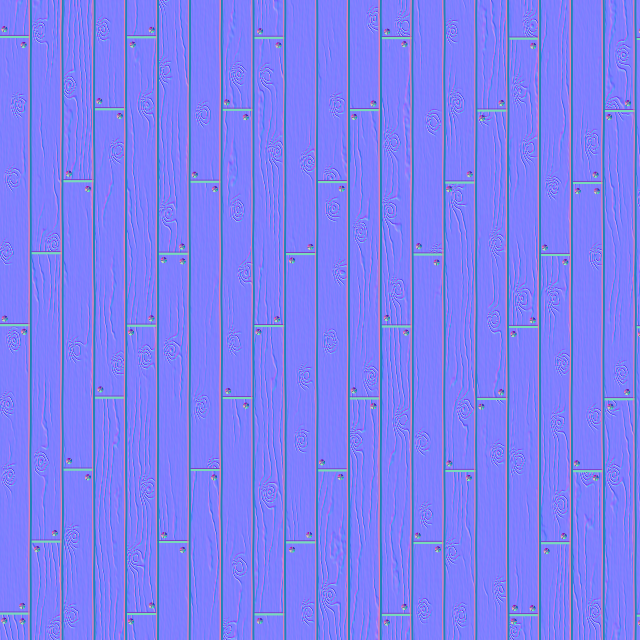
Write a Shadertoy shader that draws this texture map.

```glsl
// Tangent-space normal map of staggered vertical wood planks with knots and screws.

const float PLANK_WIDTH = 0.04974;  // fraction of the canvas
const float FIRST_SEAM = 0.0469;
const float BOARD_LENGTH = 9.057;   // in plank widths
const float STAGGER = 2.261;        // joint shift from plank to plank
const float FIRST_JOINT = 18.96;

float hash1(vec2 p) {
    vec3 a = fract(vec3(p.xyx) * 0.1031);
    a += dot(a, a.yzx + 33.33);
    return fract((a.x + a.y) * a.z);
}

vec2 gradientAt(vec2 cell) {
    float angle = 6.2832 * hash1(cell + 57.0);
    return vec2(cos(angle), sin(angle));
}

float gradientNoise(vec2 p) {
    vec2 i = floor(p), f = p - i;
    vec2 u = f * f * f * (f * (f * 6.0 - 15.0) + 10.0);
    vec2 e = vec2(0.0, 1.0);
    float low = mix(dot(gradientAt(i), f), dot(gradientAt(i + e.yx), f - e.yx), u.x);
    float high = mix(dot(gradientAt(i + e), f - e), dot(gradientAt(i + 1.0), f - 1.0), u.x);
    return mix(low, high, u.y);
}

// Soft bump at a random spot in some cells along the board.
float knotBump(vec2 q, float seed) {
    float y = q.y / 2.2 + seed;
    vec2 cell = vec2(floor(y), floor(seed * 91.0));
    vec2 center = vec2(mix(0.2, 0.8, hash1(cell)), mix(0.35, 0.65, hash1(cell + 7.0)));
    vec2 d = (vec2(q.x, fract(y) * 2.2) - center * vec2(1.0, 2.2)) / vec2(0.19, 0.31);
    d.x += 0.25 * gradientNoise(q * 4.0 + seed * 50.0);
    return step(hash1(cell + 19.0), 0.45) * exp(-dot(d, d));
}

// Height of the wood; q.x runs from 0 to 1 across the plank.
float woodHeight(vec2 q, float seed) {
    vec2 s = q + vec2(seed * 83.0, seed * 41.0);
    float knot = knotBump(q, seed);
    float rings = q.x * 5.0 + 3.6 * knot
        + 2.2 * gradientNoise(s * vec2(1.3, 0.28))
        + 0.5 * gradientNoise(s * vec2(4.0, 0.9))
        + 0.16 * gradientNoise(s * vec2(9.0, 5.0));
    float groove = 1.0 - smoothstep(0.0, 0.36, abs(fract(rings) - 0.5) * 2.0);
    float coarse = mix(-0.35, 0.3, fract(seed * 37.0));
    float patches = smoothstep(-0.15, 0.3, gradientNoise(s * vec2(2.2, 0.35)) + coarse);
    float strength = max(patches, smoothstep(0.06, 0.3, knot));
    float fibre = gradientNoise(s * vec2(15.0, 1.3)) + 0.5 * gradientNoise(s * vec2(22.0, 6.0));
    return 0.005 * fibre - 0.021 * groove * strength;
}

vec3 woodNormal(vec2 q, float seed) {
    vec2 e = vec2(0.018, 0.0);
    float dx = woodHeight(q + e.xy, seed) - woodHeight(q - e.xy, seed);
    float dy = woodHeight(q + e.yx, seed) - woodHeight(q - e.yx, seed);
    return normalize(vec3(-vec2(dx, dy) / (2.0 * e.x), 1.0));
}

// Antialiased coverage of a shape from its signed distance.
float coverage(float dist, float px) {
    return 1.0 - smoothstep(-0.5 * px, 0.5 * px, dist);
}

float stripe(float x, float center, float halfWidth, float px) {
    return coverage(abs(x - center) - halfWidth, px);
}

// Recessed screw head with a turned cross slot.
vec3 addScrew(vec3 n, vec2 d, float turn, float px) {
    const float radius = 0.095;
    float c = cos(turn), s = sin(turn);
    vec2 r = abs(mat2(c, -s, s, c) * d);
    float slot = stripe(min(r.x, r.y), 0.0, 0.014, px);
    vec3 dish = normalize(vec3(-d / radius * 1.5, 0.55));
    dish = mix(dish, vec3(-0.6 * dish.xy, 0.1), slot * 0.8);
    return mix(n, dish, coverage(length(d) - radius, px));
}

// Up to four screws around a joint, mostly on one diagonal.
vec3 addScrews(vec3 n, vec2 q, vec2 joint, float px) {
    float diagonal = step(0.5, hash1(joint + 3.0));
    for (int i = 0; i < 4; i++) {
        float side = float(i % 2), top = float(i / 2);
        vec2 key = joint * 4.0 + vec2(side, top) + 11.0;
        float chance = abs(side - top) == diagonal ? 0.94 : 0.12;
        vec2 jitter = vec2(hash1(key), hash1(key + 5.0)) - 0.5;
        vec2 center = vec2(mix(0.2, 0.79, side), mix(-0.24, 0.22, top)) + 0.07 * jitter;
        if (hash1(key + 23.0) < chance) n = addScrew(n, q - center, 6.28 * jitter.x, px);
    }
    return n;
}

void mainImage(out vec4 fragColor, in vec2 fragCoord) {
    float px = 1.0 / (PLANK_WIDTH * iResolution.y);
    vec2 q = (fragCoord / iResolution.y - vec2(FIRST_SEAM, 0.0)) / PLANK_WIDTH;
    float plank = floor(q.x);
    vec2 local = vec2(q.x - plank, q.y);

    // Boards and their end joints
    float along = q.y - FIRST_JOINT - STAGGER * (plank + 1.0);
    float row = floor(along / BOARD_LENGTH + 0.5);
    float fromJoint = along - row * BOARD_LENGTH;
    float board = floor(along / BOARD_LENGTH);
    vec3 n = woodNormal(local, hash1(vec2(plank, board) + 40.0));
    n = addScrews(n, vec2(local.x, fromJoint), vec2(plank, row) + 20.0, px);
    n = mix(n, vec3(0.0, -0.65, 0.45), 0.8 * stripe(fromJoint, 0.034, 0.016, px));
    n = mix(n, vec3(-0.06, 0.72, 0.45), stripe(fromJoint, -0.016, 0.033, px));

    // Long seams, slightly uneven
    float seam = floor(q.x + 0.5);
    float fromSeam = q.x - seam + 0.02 * gradientNoise(vec2(seam * 3.7, q.y * 0.6));
    float wear = mix(0.7, 1.0, hash1(vec2(seam + 30.0, 8.0)));
    n = mix(n, vec3(0.9, 0.0, 0.32), wear * stripe(fromSeam, -0.03, 0.021, px));
    n = mix(n, vec3(-0.75, 0.03, 0.42), stripe(fromSeam, 0.022, 0.029, px));

    fragColor = vec4(0.5 + 0.5 * n, 1.0);
}
```
